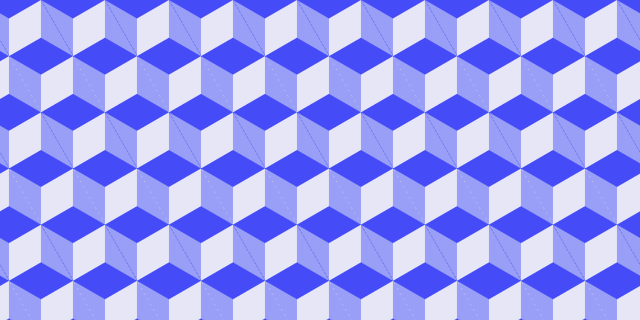
A WebGL 2 fragment shader for this pattern:

```glsl
#version 300 es
precision highp float;

uniform vec2 u_resolution;
out vec4 fragColor;

const vec3 TOP_BLUE = vec3(0.27, 0.30, 0.97);
const vec3 SIDE_LAVENDER = vec3(0.60, 0.62, 0.97);
const vec3 SIDE_PALE = vec3(0.90, 0.90, 0.97);

// Lengths in canvas heights
const float HALF_WIDTH = 0.1;
const float ROW_PITCH = 0.1755;
const float FIRST_CENTRE = 0.028;
const vec2 SLOPE_30 = vec2(0.5, 0.8660254);

// Antialiased coverage of a signed distance, negative inside
float coverage(float dist, float pixel) {
    return clamp(0.5 - dist / pixel, 0.0, 1.0);
}

// Rhombus with 30 degree edges centred on the origin
float rhombusDistance(vec2 p, float halfWidth) {
    return dot(abs(p) - vec2(halfWidth, 0.0), SLOPE_30);
}

// Signed distance to the nearest vertical edge, positive on the right face
float faceDistance(float x, float halfWidth) {
    return sign(x) * min(abs(x), halfWidth - abs(x));
}

// Hairline down the long diagonal of the left face, broken into dashes
float seamMask(vec2 p, float halfWidth, float period, float duty, float pixel) {
    float across = abs(dot(p + vec2(halfWidth, 0.0), vec2(SLOPE_30.y, -SLOPE_30.x)));
    float along = abs(fract(p.y / period) - 0.5) * period;
    float dash = coverage(along - 0.5 * duty * period, pixel);
    return coverage(across - 0.001, pixel) * dash * step(p.x, 0.0);
}

vec3 cubePattern(vec2 p, float pixel) {
    // Staggered rows of cubes
    float row = floor(p.y / ROW_PITCH);
    float odd = mod(row, 2.0);
    float shifted = p.x - FIRST_CENTRE + HALF_WIDTH * (1.0 - odd);
    vec2 cell = vec2(mod(shifted, 2.0 * HALF_WIDTH) - HALF_WIDTH, p.y - row * ROW_PITCH);

    // Side faces
    float leftFace = coverage(faceDistance(cell.x, HALF_WIDTH), pixel);
    vec3 colour = mix(SIDE_PALE, SIDE_LAVENDER, leftFace);

    // Blue hairlines on even rows, pale dots on odd rows
    float blueSeam = seamMask(cell, HALF_WIDTH, 0.0105, 0.75, pixel);
    float paleSeam = seamMask(cell, HALF_WIDTH, 0.0165, 0.25, pixel);
    colour = mix(colour, TOP_BLUE, 0.6 * blueSeam * (1.0 - odd));
    colour = mix(colour, SIDE_PALE, 0.55 * paleSeam * odd);

    // Top faces of this row and of the row below
    vec2 lower = vec2(HALF_WIDTH - abs(cell.x), ROW_PITCH - cell.y);
    float top = min(rhombusDistance(cell, HALF_WIDTH), rhombusDistance(lower, HALF_WIDTH));
    return mix(colour, TOP_BLUE, coverage(top, pixel));
}

void main() {
    float pixel = 1.0 / u_resolution.y;
    vec2 p = gl_FragCoord.xy * pixel;
    fragColor = vec4(cubePattern(vec2(p.x, 1.0 - p.y), pixel), 1.0);
}
```
